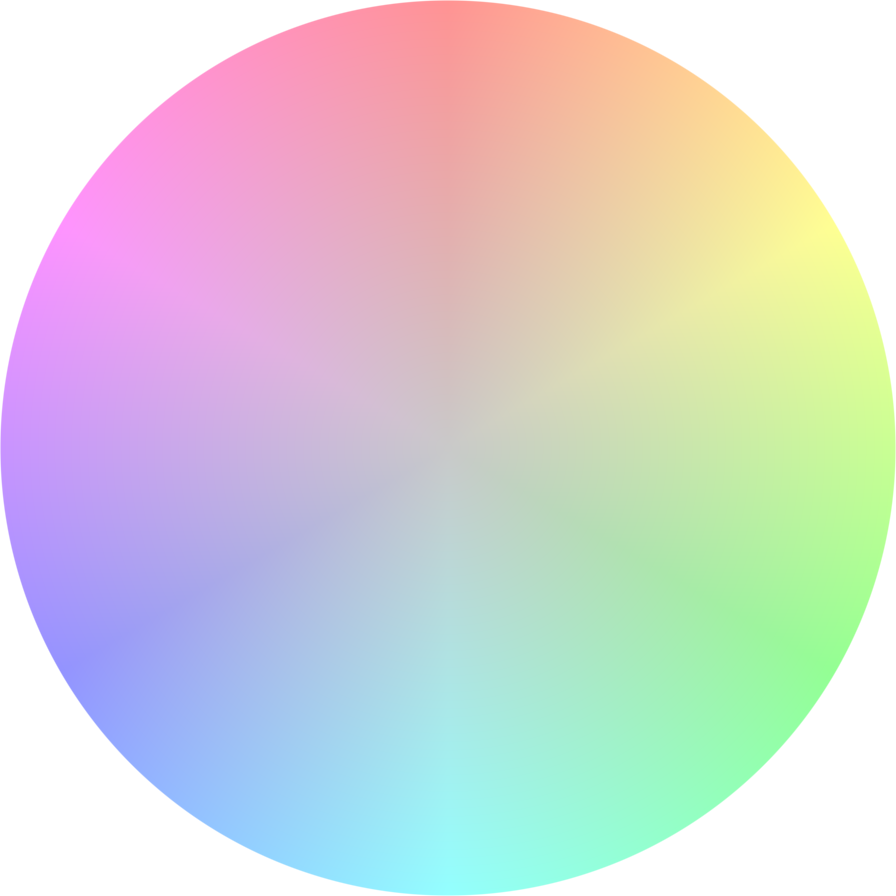
Give the GLSL for this background, as a three.js fragment shader.

```glsl
// A pastel colour wheel that fills the canvas, on a white ground.
// The angle (clockwise from the top) sets the hue and the distance from the
// centre sets the saturation, at one constant HSL lightness.

#define TAU 6.2831853
#define CENTRE vec2(0.5, 0.5)
#define RADIUS 0.4995
#define LIGHTNESS 0.788
#define EDGE_SOFTNESS 0.001
#define GROUND_COLOR vec3(1.0)

varying vec2 vUv;

// Fully saturated colour of a hue given in turns
vec3 pureHue(float hue) {
  vec3 ramp = abs(mod(hue * 6.0 + vec3(0.0, 4.0, 2.0), 6.0) - 3.0) - 1.0;
  return clamp(ramp, 0.0, 1.0);
}

vec3 hslToRgb(float hue, float saturation, float lightness) {
  float chroma = saturation * (1.0 - abs(2.0 * lightness - 1.0));
  return lightness + chroma * (pureHue(hue) - 0.5);
}

void main() {
  vec2 offset = vUv - CENTRE;
  float dist = length(offset);

  // Red at the top, running clockwise; the exact centre has no angle
  float hue = dist > 0.0 ? atan(offset.x, offset.y) / TAU : 0.0;
  float saturation = min(dist / RADIUS, 1.0);
  vec3 wheelColor = hslToRgb(hue, saturation, LIGHTNESS);

  // Disc with a smooth rim
  float disc = 1.0 - smoothstep(-EDGE_SOFTNESS, EDGE_SOFTNESS, dist - RADIUS);
  gl_FragColor = vec4(mix(GROUND_COLOR, wheelColor, disc), 1.0);
}
```
